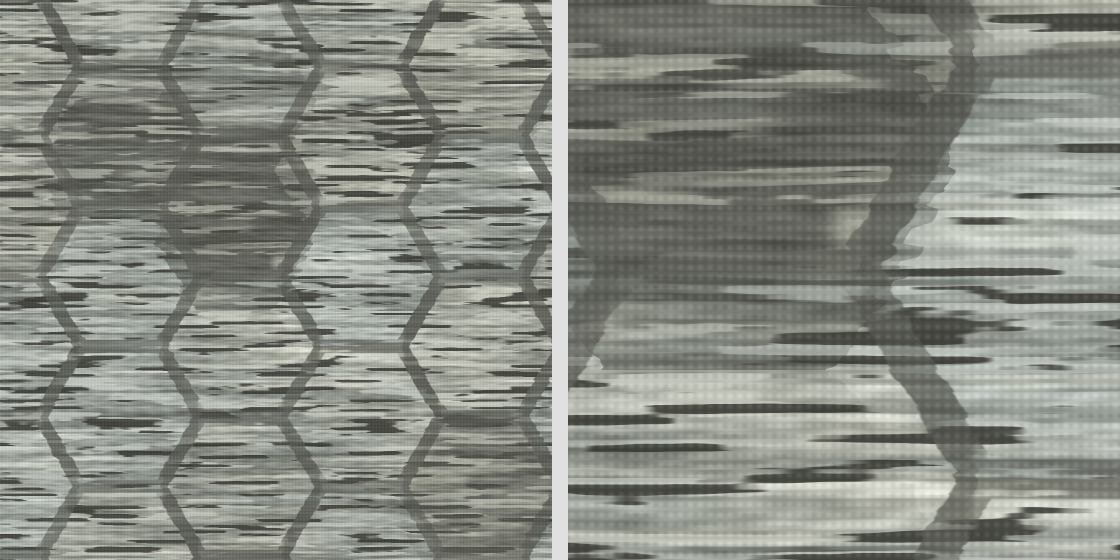
Left, the full canvas; right, a detail of the centre.
This pattern is drawn by a Shadertoy shader. Its source:

```glsl
// Woven cloth of flat-topped hexagons, brushed with thin horizontal streaks.
// One hex grid gives the dark bands, a shifted copy gives translucent tone patches,
// and rows of layered sines with hashed phases give the streaks.

const float HEX_HEIGHT = 0.25;                   // four hexagons down the canvas
const vec2  HEX_TILE = vec2(0.4300, HEX_HEIGHT); // two columns across, one cell down
const vec2  GRID_ORIGIN = vec2(0.0, 0.1315);
const vec2  PATCH_SHIFT = vec2(-0.010, -0.060);  // offset of the tone grid
const float BAND_HALF = 0.0118;
const float RAGGED = 0.0055;                     // sideways fray of the edges
const float STREAK_ROWS = 175.0;
const float THREADS = 170.0;
const float BASE_TONE = 0.610;
const float BAND_TONE = 0.365;
const float SHADE_TONE = 0.360;
const float INK_TONE = 0.215;
const float CHALK_TONE = 0.775;
const vec3  COOL_TINT = vec3(-0.014, 0.008, 0.004);
const vec3  WARM_TINT = vec3(0.007, 0.007, -0.016);

float hash(vec2 p) {
    vec3 q = fract(p.xyx * vec3(0.1031, 0.1030, 0.0973));
    q += dot(q, q.yzx + 33.33);
    return fract((q.x + q.y) * q.z);
}

// Offset from the centre of the nearest hexagon
vec2 hexLocal(vec2 p) {
    vec2 a = mod(p, HEX_TILE) - 0.5 * HEX_TILE;
    vec2 b = mod(p - 0.5 * HEX_TILE, HEX_TILE) - 0.5 * HEX_TILE;
    return dot(a, a) < dot(b, b) ? a : b;
}

float hexBorder(vec2 q) {
    vec2 normal = normalize(HEX_TILE);
    q = abs(q);
    return min(0.5 * HEX_HEIGHT - q.y, 0.25 * length(HEX_TILE) - dot(q, normal));
}

vec2 hexId(vec2 p, vec2 local) {
    return round((p - local) / (0.5 * HEX_TILE));
}

// Two sines along one row around a level of its own, about 0..1
float rowWave(float x, float row, float freq, float seed) {
    float a = hash(vec2(row, seed));
    float b = hash(vec2(row, seed + 17.0));
    float level = hash(vec2(row, seed + 29.0)) - 0.5;
    return 0.5 + 0.36 * level + 0.24 * sin(freq * (0.7 + 0.6 * b) * x + 6.2832 * a)
               + 0.17 * sin(freq * 2.3 * x + 6.2832 * b);
}

float streaks(vec2 p, float rows, float freq, float seed) {
    float y = p.y * rows + 0.5 * sin(47.0 * p.y + seed) + 0.35 * sin(113.0 * p.y)
            + 0.10 * sin(23.0 * p.x + 31.0 * p.y);
    float row = floor(y);
    return mix(rowWave(p.x, row, freq, seed), rowWave(p.x, row + 1.0, freq, seed),
               smoothstep(0.32, 0.68, y - row));
}

// Two pools of shadow, sampled at cell centres
float shadePool(vec2 c) {
    vec2 a = (c - vec2(0.36, 0.69)) / vec2(0.17, 0.15);
    vec2 b = (c - vec2(0.92, 0.18)) / vec2(0.13, 0.10);
    return smoothstep(0.18, 0.50, exp(-dot(a, a)) + exp(-dot(b, b)));
}

vec3 cloth(vec2 p) {
    // Streak layers
    float broad = streaks(p, STREAK_ROWS * 0.45, 8.0, 3.0);
    float fine = streaks(p, STREAK_ROWS * 1.25, 11.0, 11.0);
    float fray = streaks(p, STREAK_ROWS * 1.9, 80.0, 23.0) - 0.5;
    float ink = streaks(p, STREAK_ROWS, 13.0, 37.0) + 0.14 * fray;
    float chalk = streaks(p, STREAK_ROWS * 0.9, 11.0, 53.0) + 0.14 * fray;

    // Both hex grids, frayed row by row
    float jitter = streaks(p, STREAK_ROWS * 0.7, 8.0, 71.0) - 0.5;
    vec2 g = p - GRID_ORIGIN + vec2(RAGGED * (jitter + 0.4 * fray), 0.0);
    vec2 s = g - PATCH_SHIFT + vec2(2.0 * RAGGED * jitter, 0.0);
    vec2 local = hexLocal(g);
    vec2 patchLocal = hexLocal(s);
    vec2 id = hexId(g, local);
    vec2 patchId = hexId(s, patchLocal);

    // Cell tones
    float tone = BASE_TONE + 0.05 * (hash(id + 40.0) - 0.5)
               + 0.10 * (hash(patchId + 90.0) - 0.5);
    tone += 0.16 * (broad - 0.5) + 0.30 * (fine - 0.5) + 0.12 * fray;

    // Pale and dark brush marks
    float pale = smoothstep(0.70, 0.77, chalk);
    tone = mix(tone, CHALK_TONE, 0.75 * pale);
    tone = mix(tone, INK_TONE, 0.85 * smoothstep(0.71, 0.79, ink));

    // Shadowed cells, with pale streaks left open
    float shade = min(1.0, 0.55 * (shadePool(p - local) + shadePool(p - patchLocal)));
    float gaps = max(smoothstep(0.60, 0.68, broad), 0.8 * pale);
    float shadeTone = SHADE_TONE + 0.14 * (fine - 0.5) + 0.06 * fray;
    tone = mix(tone, shadeTone, shade * (0.92 - 0.62 * gaps));

    // Bands between cells, partly brushed over
    float band = 1.0 - smoothstep(BAND_HALF - 0.001, BAND_HALF + 0.001, hexBorder(local));
    float slant = smoothstep(0.0, 0.008, abs(local.x) - 0.0717);
    float strength = mix(0.62, 0.86, slant) + 0.16 * sin(9.0 * p.x + 4.0) * sin(11.0 * p.y + 1.0);
    strength *= 1.0 - mix(0.6, 0.3, slant) * smoothstep(0.62, 0.70, chalk);
    tone = mix(tone, BAND_TONE + 0.08 * (fine - 0.5), clamp(band * strength, 0.0, 1.0));

    // Thread weave and tint
    vec2 thread = sin(6.2832 * THREADS * p);
    tone += 0.019 * (thread.x + thread.y) + 0.015 * thread.x * thread.y;
    float warmth = smoothstep(0.2, 0.9, 0.5 * hash(id + 7.0) + 0.5 * broad);
    vec3 tint = mix(COOL_TINT, WARM_TINT, warmth) * smoothstep(0.3, 0.6, tone);
    return vec3(tone, tone + 0.005, tone - 0.018) + tint;
}

void mainImage(out vec4 fragColor, in vec2 fragCoord) {
    // Four samples per pixel smooth the cell edges
    vec3 sum = vec3(0.0);
    for (int i = 0; i < 4; i++) {
        vec2 offset = vec2(i % 2, i / 2) * 0.5 - 0.25;
        sum += cloth((fragCoord + offset) / iResolution.y);
    }
    fragColor = vec4(clamp(sum * 0.25, 0.0, 1.0), 1.0);
}
```
